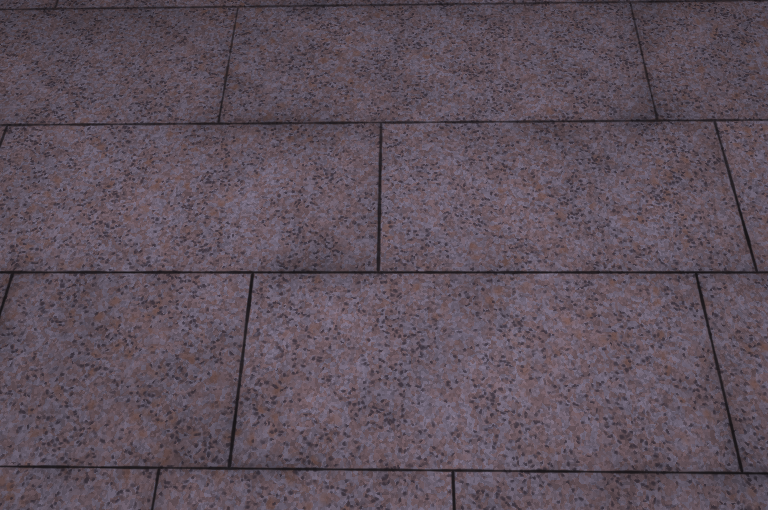
Write a WebGL 2 fragment shader that draws this texture.

```glsl
#version 300 es
precision highp float;
// Rough pink-grey granite slabs in staggered courses, seen at a slight tilt.
uniform vec2 u_resolution;
out vec4 outColor;

const vec3 PINK  = vec3(0.412, 0.335, 0.362);
const vec3 GREY  = vec3(0.398, 0.364, 0.428);
const vec3 FLECK = vec3(0.200, 0.172, 0.210);
const vec3 RUST  = vec3(0.430, 0.295, 0.250);
const vec3 JOINT = vec3(0.090, 0.078, 0.088);

const vec2 VANISH = vec2(0.788, -1.902);  // vanishing point, y measured downwards
const float FIRST_COURSE = 0.5231;        // inverse depth of the topmost joint
const float COURSE_STEP = 0.0563;         // inverse depth spanned by a course
const float MID_DEPTH = 2.433;

// Upright joints of each course, from the far sliver to the near one
const vec3 UPRIGHTS[5] = vec3[5](
  vec3(-0.356, 0.115, 0.500),
  vec3(-0.500, -0.168, 0.234),
  vec3(-0.361, -0.019, 0.286),
  vec3(-0.313, -0.120, 0.2365),
  vec3(-0.1685, 0.0354, 0.300));

float hash(vec2 p) {
  return fract(sin(dot(p, vec2(127.1, 311.7))) * 43758.55);
}

vec2 rotate(vec2 p, float angle) {
  float c = cos(angle), s = sin(angle);
  return vec2(c * p.x - s * p.y, s * p.x + c * p.y);
}

// Layered warped sines, roughly -1 to 1
float sines(vec2 p) {
  float sum = 0.0, amp = 0.5;
  for (int i = 0; i < 5; i++) {
    sum += amp * sin(p.x + 1.4 * sin(p.y * 1.1 + float(i)));
    p = rotate(p, 1.1) * 1.8 + 2.7;
    amp *= 0.62;
  }
  return sum;
}

// Cellular noise: x is the distance to the nearest seed, y its random value
vec2 cells(vec2 p) {
  vec2 base = floor(p), best = vec2(9.0, 0.0);
  for (int j = -1; j <= 1; j++) {
    for (int i = -1; i <= 1; i++) {
      vec2 id = base + vec2(i, j);
      vec2 seed = id + vec2(hash(id), hash(id + 57.3));
      float d = distance(p, seed);
      if (d < best.x) best = vec2(d, hash(id + 19.7));
    }
  }
  return best;
}

// Fine crystals, clustered dark flecks and sparse rusty spots
vec3 granite(vec2 p) {
  vec2 warped = p + 0.003 * vec2(sines(p * 90.0), sines(p * 90.0 + 9.0));
  vec2 crystal = cells(warped * 125.0);
  vec2 grain = cells(p * 230.0 + 31.0);
  vec2 fleck = cells(warped * vec2(135.0, 165.0) + 73.0);
  vec2 spot = cells(warped * 44.0 + 11.0);
  float clump = sines(p * 32.0 + 5.0);

  float tone = crystal.y + 0.16 * sines(p * 16.0);
  vec3 stone = mix(PINK, GREY, smoothstep(0.1, 0.9, tone));
  stone *= 1.0 + 0.24 * (grain.y - 0.5) + 0.10 * (crystal.y - 0.5) + 0.045 * clump;
  float rusty = smoothstep(0.82, 1.0, spot.y + 0.16 * sines(p * 6.0 + 4.0));
  stone = mix(stone, RUST, 0.50 * rusty * smoothstep(0.6, 0.1, spot.x));
  float dark = smoothstep(0.68, 0.95, fleck.y - 0.16 * clump);
  return mix(stone, FLECK, 0.80 * dark * smoothstep(0.75, 0.15, fleck.x));
}

// Per-slab shade, slanted veins and broad damp patches
float weathering(vec2 p, float slab) {
  vec2 along = rotate(p, mix(-0.75, 0.75, hash(vec2(slab, 3.0))));
  float veins = sines(along * vec2(4.0, 17.0) + slab * 5.0);
  float patches = sines(p * 5.0 + slab * 7.0);
  return 0.98 + 0.04 * hash(vec2(slab, 8.0)) + 0.05 * veins + 0.04 * patches;
}

float stroke(float d, float halfWidth, float soft) {
  return 1.0 - smoothstep(halfWidth - soft, halfWidth + soft, d);
}

void main() {
  vec2 p = gl_FragCoord.xy / u_resolution.y;
  p.y = 1.0 - p.y;
  float aspect = u_resolution.x / u_resolution.y;
  float pixel = 1.0 / u_resolution.y;

  // Ground plane, with a slight sideways lean
  float depth = p.y - 0.0232 * (p.x - 0.753) * (p.y - 0.53) - VANISH.y;
  float across = (p.x - VANISH.x) / depth;
  vec2 plane = vec2(across * MID_DEPTH, MID_DEPTH * MID_DEPTH / depth);

  // Courses and slabs
  float course = (FIRST_COURSE - 1.0 / depth) / COURSE_STEP;
  float row = floor(course);
  vec3 uprights = UPRIGHTS[clamp(int(row) + 1, 0, 4)];
  float slab = row * 4.0 + dot(step(uprights, vec3(across)), vec3(1.0));

  // Distances to the joints, in canvas heights
  float chip = 0.0009 * sines(plane * 45.0);
  vec3 gaps = abs(across - uprights) * depth;
  float upright = min(gaps.x, min(gaps.y, gaps.z)) + chip;
  float level = abs(course - round(course)) * COURSE_STEP * depth * depth + chip;
  float nearest = min(upright, level);

  // Stone, grime beside the joints and a pale lime streak
  vec3 color = granite(plane) * weathering(plane, slab);
  float grime = exp(-nearest * 38.0) * (0.4 + 0.6 * sines(plane * 8.0 + 3.0));
  color *= 1.0 - 0.28 * clamp(grime, 0.0, 1.0);
  float streak = exp(-pow((across - 0.087) / 0.011, 2.0)) * step(2.0, row) * step(row, 2.0);
  color += 0.025 * streak * (0.7 + 0.3 * sines(plane * 20.0));

  // Joints widen and darken towards the viewer, unevenly filled
  float near = smoothstep(0.0, 0.5, p.y);
  float gap = max(stroke(upright, mix(0.0018, 0.0029, near), pixel),
                  stroke(level, mix(0.0017, 0.0023, near), pixel));
  float filling = 0.90 + 0.10 * sines(plane * 22.0);
  color = mix(color, JOINT, gap * filling * mix(0.68, 0.98, near));

  // Dimmer far side and corners
  vec2 centred = vec2(p.x / aspect, p.y) - vec2(0.54, 0.62);
  float light = 1.04 - 0.36 * dot(centred, centred) - 0.06 * smoothstep(0.4, 0.0, p.y);
  outColor = vec4(color * light, 1.0);
}
```
